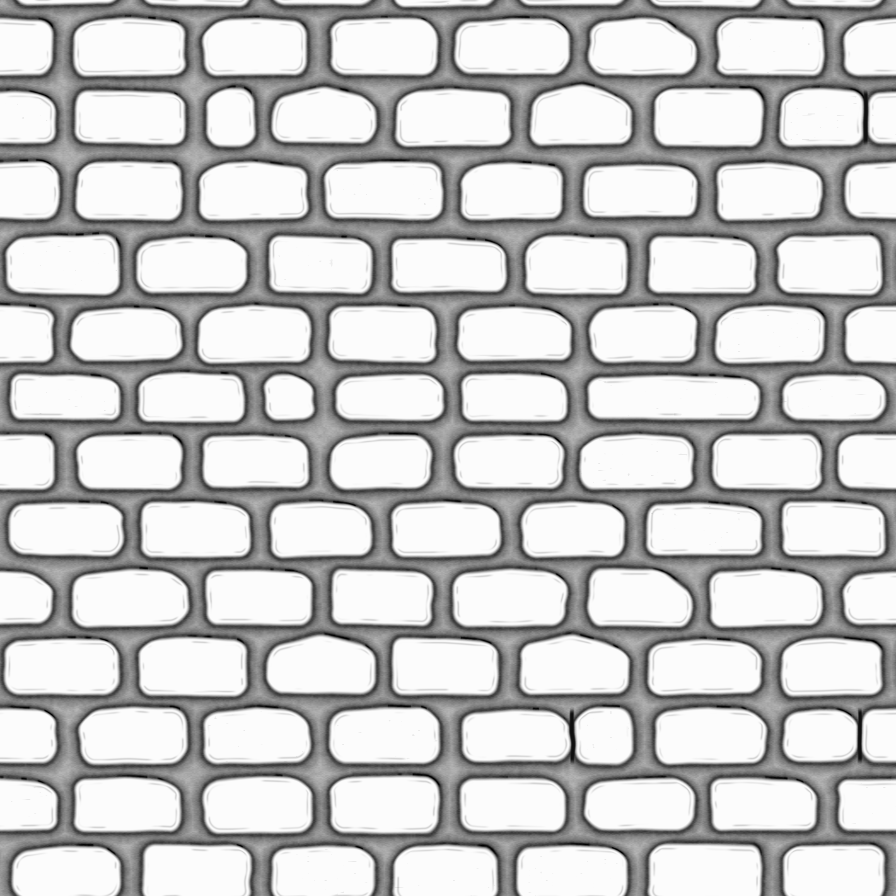
Give the GLSL for this texture map, as a Shadertoy shader.

```glsl
// Cobbled wall mask: 13 courses of about 7 pale rounded stones in grey mortar.
// Each stone is a distance field of a box with a crowned top and a cut corner;
// the nearest distance drives the dark rim, the inner bevel and the mortar tone.

const float COLUMNS = 7.0;
const float ROWS = 13.0;
const float PITCH = COLUMNS / ROWS;   // course height, in stone widths
const float UNIT = 0.0091;            // fine detail width, in stone widths

struct Stone {
    float dist;
    vec2 local;
    vec2 id;
};

float hash(vec2 p) {
    vec3 q = fract(p.xyx * vec3(0.1031, 0.1030, 0.0973));
    q += dot(q, q.yzx + 33.33);
    return fract((q.x + q.y) * q.z);
}

float noise(vec2 p) {
    vec2 i = floor(p), f = fract(p);
    f *= f * (3.0 - 2.0 * f);
    return mix(mix(hash(i), hash(i + vec2(1, 0)), f.x),
               mix(hash(i + vec2(0, 1)), hash(i + vec2(1, 1)), f.x), f.y);
}

// Intersection of two fields with a circular corner
float roundMax(float a, float b, float r) {
    return min(max(a, b), -r) + length(max(vec2(a, b) + r, 0.0));
}

bool hasExtraStone(float row) { return row == 1.0 || row == 10.0; }

float stonesInRow(float row) { return hasExtraStone(row) ? COLUMNS + 1.0 : COLUMNS; }

float rowOffset(float row) {
    bool aligned = row == 12.0 || (mod(row, 2.0) == 1.0 && abs(row - 6.0) < 4.0);
    return aligned ? 0.0 : 0.5;
}

float rowCentre(float row) {
    return 0.68 + 0.186 * exp(-pow((row - 3.5) / 1.8, 2.0));
}

// Column index folded into one period; y holds the lap count
vec2 wrapColumn(float k, float row) {
    float count = stonesInRow(row);
    float lap = floor((k + 0.5) / count);
    return vec2(k - lap * count, lap);
}

// Joint position left of stone k, with narrow and wide stones in some courses
float jointX(float k, float row) {
    vec2 c = wrapColumn(k, row);
    float shift = 0.0;
    if (hasExtraStone(row)) {
        float narrow = row == 1.0 ? 1.0 : 4.0;
        shift = c.x == 7.0 ? 0.75 : 0.46 * step(narrow + 0.5, c.x);
    } else if (row == 5.0) {
        shift = 0.45 * step(abs(c.x - 4.0), 1.5);
    }
    float jitter = 0.08 * (hash(vec2(c.x, row) + 3.7) - 0.5);
    return c.y * COLUMNS + c.x + rowOffset(row) - shift + jitter;
}

bool isTightJoint(float k, float row) {
    float c = wrapColumn(k, row).x;
    return hasExtraStone(row) && (c == 7.0 || (row == 10.0 && c == 4.0));
}

float jointHalfWidth(float k, float row) {
    float h = hash(vec2(wrapColumn(k, row).x, row) + 21.3);
    return isTightJoint(k, row) ? 0.008 : mix(0.055, 0.082, h);
}

float stoneHalfHeight(float row) {
    return 0.232 - 0.036 * exp(-pow((row - 5.2) / 0.8, 2.0));
}

float stoneDistance(vec2 q, float w, float h, vec2 id) {
    float r1 = hash(id + 5.1), r2 = hash(id + 9.4), r3 = hash(id + 14.8);
    bool peaked = (id.y == 1.0 || id.y == 9.0) && abs(id.x - 3.0) == 1.0;
    bool pointed = (id.y == 0.0 || id.y == 8.0) && id.x == 4.0;
    h -= 0.028 * r3 * r3;
    float crown = peaked ? 0.26 : 0.10 * r1;
    float top = h + (peaked ? 0.055 : 0.01) + 0.09 * (r2 - 0.5) * q.x
              - crown * sqrt(q.x * q.x + 0.001);
    float bottom = h - 0.05 * (r1 - 0.5) * q.x;
    float d = roundMax(abs(q.x) - w, max((q.y - top) * inversesqrt(1.0 + crown * crown),
                       -q.y - bottom), mix(0.085, 0.15, r2));
    float side = (r3 < 0.35 && !pointed) ? -1.0 : 1.0;
    float cut = pointed ? 0.15 : 0.035 + 0.06 * r1;
    float corner = dot(vec2(q.x * side - w, q.y - h), vec2(0.6, 0.8)) + cut;
    return roundMax(d, corner, 0.06);
}

// Nearest stone; crack collects the dark slits where stones touch
Stone nearestStone(vec2 p, out float crack) {
    Stone best = Stone(1e3, vec2(0), vec2(0));
    crack = 0.0;
    float firstRow = floor(p.y - 0.18);
    for (float j = -1.0; j < 1.5; j++) {
        float row = mod(firstRow + j, ROWS);
        float y = (firstRow + j + rowCentre(row) - p.y) * PITCH;
        float h = stoneHalfHeight(row);
        float firstColumn = floor(p.x - rowOffset(row));
        for (float i = -1.0; i < 2.5; i++) {
            float k = firstColumn + i;
            float joint = jointX(k, row);
            float left = joint + jointHalfWidth(k, row);
            float right = jointX(k + 1.0, row) - jointHalfWidth(k + 1.0, row);
            vec2 q = vec2(p.x - 0.5 * (left + right), y);
            vec2 id = vec2(wrapColumn(k, row).x, row);
            float d = stoneDistance(q, 0.5 * (right - left), h, id);
            if (d < best.dist) best = Stone(d, q, id);
            if (isTightJoint(k, row))
                crack = max(crack, smoothstep(0.024, 0.006, abs(p.x - joint))
                                 * smoothstep(h, h * 0.75, abs(y)));
        }
    }
    return best;
}

float shade(Stone s, float crack, vec2 p) {
    float d = s.dist / UNIT;
    // Mortar brightens away from the stones, with grain and a dark rim
    float grain = 0.06 * (noise(p * vec2(30, 18)) - 0.5) + 0.05 * (noise(p * 75.0) - 0.5);
    float mortar = mix(0.44, 0.67, smoothstep(0.0, 13.0, d)) + grain;
    mortar -= 0.19 * exp(-pow((d - 0.6) / 2.0, 2.0));
    // Stone face with a broken bevel line and sparse flecks
    float bevel = exp(-pow((d + 5.2) / 0.9, 2.0)) * smoothstep(0.35, 0.8, noise(p * 9.0 + 4.0));
    float fleck = smoothstep(0.93, 1.0, noise(p * vec2(22, 40))) * step(0.8, hash(s.id + 31.0));
    float face = 0.99 - 0.16 * bevel - 0.08 * fleck;
    float tone = mix(mortar, face, smoothstep(0.3, -3.6, d));
    // Dashed black wear along the upper edges
    float upper = smoothstep(0.12, 0.17, s.local.y) * smoothstep(-0.25, 0.15, s.local.x);
    float dash = smoothstep(0.5, 0.7, noise(vec2(p.x * 16.0, s.id.y * 7.3)));
    tone -= 0.24 * upper * dash * exp(-pow((d - 0.2) / 1.1, 2.0));
    return mix(tone, 0.06, crack);
}

void mainImage(out vec4 fragColor, in vec2 fragCoord) {
    vec2 uv = fragCoord / iResolution.xy;
    vec2 p = vec2(uv.x * COLUMNS, (1.0 - uv.y) * ROWS);
    vec2 wobble = vec2(noise(p * 5.0), noise(p * 5.0 + 40.0)) - 0.5;
    float crack;
    Stone s = nearestStone(p + 0.022 * wobble, crack);
    fragColor = vec4(vec3(clamp(shade(s, crack, p), 0.0, 1.0)), 1.0);
}
```
